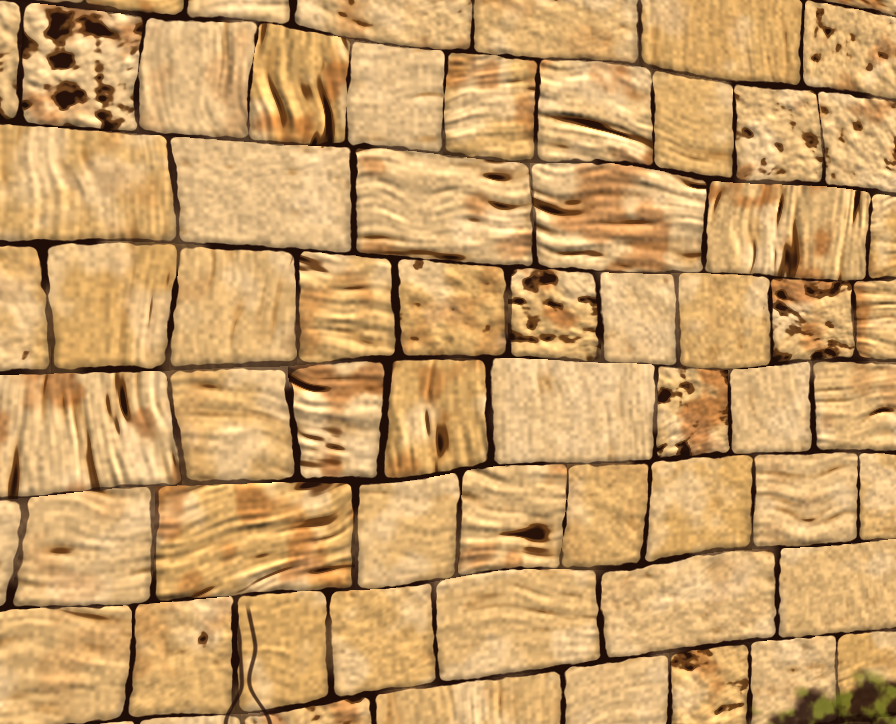
Write a Shadertoy shader that draws this texture.

```glsl
// A sunlit wall of rough sandstone blocks whose courses converge to the right.
// Each course is walked block by block with hashed widths; every block then
// gets its own tint, bedding direction, pits, cracks and worn outline.

#define ROW_HEIGHT 0.173   // course height at the left, canvas heights
#define ROW_SHRINK 0.053   // height lost across the canvas
#define EYE_LEVEL 0.495    // the course joint that stays level
#define JOINT 0.021        // mean half width of a joint, in courses
#define ROUNDING 0.06      // corner radius, in courses
#define LONG_ODD 0.55      // share of long blocks in odd courses
#define LONG_EVEN 0.12     // share of long blocks in even courses
#define RELIEF 1.5         // strength of the light on the surface
#define SEED 4.0

const vec3 OCHRE = vec3(0.86, 0.66, 0.38);
const vec3 PALE = vec3(0.92, 0.77, 0.57);
const vec3 BROWN = vec3(0.71, 0.50, 0.26);
const vec3 RUST = vec3(0.60, 0.32, 0.12);
const vec3 HOLLOW = vec3(0.36, 0.20, 0.07);
const vec3 SHADOW = vec3(0.12, 0.05, 0.03);
const vec3 LEAF = vec3(0.42, 0.43, 0.12);

float hash(vec2 p) {
    vec3 q = fract(p.xyx * 0.1031);
    q += dot(q, q.yzx + 33.33);
    return fract((q.x + q.y) * q.z);
}

float noise(vec2 p) {
    vec2 i = floor(p), f = fract(p);
    f = f * f * (3.0 - 2.0 * f);
    return mix(mix(hash(i), hash(i + vec2(1, 0)), f.x),
               mix(hash(i + vec2(0, 1)), hash(i + vec2(1, 1)), f.x), f.y);
}

float fbm(vec2 p) {
    float sum = 0.0, amp = 0.53;
    for (int i = 0; i < 4; i++) {
        sum += amp * noise(p);
        p = mat2(1.6, 0.5, -0.5, 1.6) * p + 17.3;
        amp *= 0.5;
    }
    return sum;
}

// Surface height: layered bedding, or round pores where pitted is 1
float surface(vec2 g, float pitted) {
    g.y += 0.16 * (noise(g * 2.3) - 0.5);
    float strata = 0.65 * noise(g * vec2(1.6, 10.0)) + 0.35 * noise(g * vec2(4.0, 21.0) + 9.0);
    return mix(strata, fbm(g * vec2(6.0, 8.0)), pitted);
}

float roundBox(vec2 p, vec2 halfSize, float r) {
    vec2 q = abs(p) - halfSize + r;
    return length(max(q, 0.0)) + min(max(q.x, q.y), 0.0) - r;
}

// Finds the block of a course at position u: left edge, width, index
vec3 findBlock(float u, float row) {
    float left = -0.9 * hash(vec2(row, SEED)) - 0.2, width = 1.0, index = 0.0;
    float longShare = mod(row, 2.0) > 0.5 ? LONG_ODD : LONG_EVEN;
    for (int i = 0; i < 18; i++) {
        vec2 key = vec2(index + 31.0 * SEED, row + 50.0);
        width = 0.8 + 0.35 * hash(key);
        if (hash(key + 71.7) < longShare) width += 0.8;
        if (u < left + width) break;
        left += width;
        index += 1.0;
    }
    return vec3(left, width, index);
}

void mainImage(out vec4 fragColor, in vec2 fragCoord) {
    vec2 uv = fragCoord / iResolution.xy;

    // Wall coordinates, one unit per course, in perspective
    float rowHeight = ROW_HEIGHT - ROW_SHRINK * uv.x;
    float aspect = iResolution.x / iResolution.y;
    vec2 wall = vec2(-aspect / ROW_SHRINK * log(rowHeight / ROW_HEIGHT),
                     (uv.y - EYE_LEVEL) / rowHeight);
    float px = 1.0 / (iResolution.y * rowHeight);
    vec2 bent = wall + 0.16 * (vec2(noise(wall * 0.9), noise(wall * 0.9 + 40.0)) - 0.5);

    // Block outline with chipped edges and uneven joints
    float row = floor(bent.y);
    vec3 block = findBlock(bent.x, row);
    vec2 id = vec2(block.z + 3.0, row + 20.0);
    vec2 c = vec2(bent.x - block.x - 0.5 * block.y, fract(bent.y) - 0.5);
    vec2 gap = JOINT * (0.25 + 1.5 * vec2(hash(id + 5.1), hash(id + 8.3)));
    float d = roundBox(c - vec2(0.0, 0.008), 0.5 * vec2(block.y, 1.0) - gap, ROUNDING);
    d += 0.05 * (fbm(wall * 9.0) - 0.5);

    // Bedding direction and roughness of the block
    float rough = smoothstep(0.15, 0.85, hash(id + 2.7) + 0.05 * row);
    float pitted = step(0.62, hash(id + 6.4));
    float angle = (hash(id + 3.9) - 0.5) * 0.5 + (hash(id + 1.3) > 0.62 ? 1.57 : 0.0);
    mat2 turn = mat2(cos(angle), sin(angle), -sin(angle), cos(angle));
    vec2 g = turn * c + 13.0 * id;
    float h = surface(g, pitted);
    float slope = h - surface(g + turn * vec2(0.02, 0.035), pitted);

    // Stone colour: tint, stains, grain, light, then cracks and pores
    vec3 color = mix(OCHRE, PALE, hash(id + 4.6) * 0.8);
    color = mix(BROWN, color, smoothstep(0.12, 0.5, h + 0.15 * (1.0 - rough)));
    color = mix(color, PALE * 1.05, 0.7 * smoothstep(0.5, 0.7, fbm(g * 2.5 + 31.0)));
    color = mix(color, RUST, 0.6 * rough * smoothstep(0.52, 0.72, fbm(g * 3.0 + 7.0)));
    color *= 1.0 + RELIEF * slope * (0.3 + 0.7 * rough) + 0.22 * (noise(wall * 24.0) - 0.5);
    float depth = mix(0.06, mix(0.27, 0.38, pitted), rough) + 0.12 * (noise(wall * 3.0) - 0.5);
    color = mix(color, HOLLOW, 0.85 * smoothstep(depth + 0.04, depth - 0.03, h));
    color = mix(color, SHADOW, 0.9 * smoothstep(depth - 0.05, depth - 0.13, h));

    // Worn rim, lit above and shaded below, then the dark joints
    float rim = smoothstep(-0.08, 0.0, d);
    color *= 1.0 + rim * (0.35 * c.y - 0.14);
    float open = 0.6 + 0.4 * smoothstep(0.25, 0.5, noise(wall * 2.0 + 60.0));
    color = mix(color, SHADOW, open * smoothstep(-px, px, d));

    // Dry stems low on the left
    for (float i = 0.0; i < 2.0; i++) {
        float x = 0.262 + 0.03 * i * (1.0 - uv.y * 4.0) + 0.02 * (noise(vec2(uv.y * 18.0, i)) - 0.5);
        float stem = smoothstep(0.0035, 0.001, abs(uv.x - x)) * smoothstep(0.17, 0.15, uv.y);
        color = mix(color, SHADOW, 0.75 * stem);
    }

    // Shaded weeds at the lower right corner
    float reach = length((uv - vec2(1.0, 0.0)) * vec2(0.7, 1.3)) + 0.1 * (fbm(uv * 30.0) - 0.5);
    vec3 weeds = mix(SHADOW, LEAF, smoothstep(0.35, 0.6, fbm(uv * vec2(65.0, 45.0))));
    color = mix(color, weeds, 0.85 * smoothstep(0.10, 0.07, reach));

    fragColor = vec4(clamp(color, 0.0, 1.0), 1.0);
}
```
